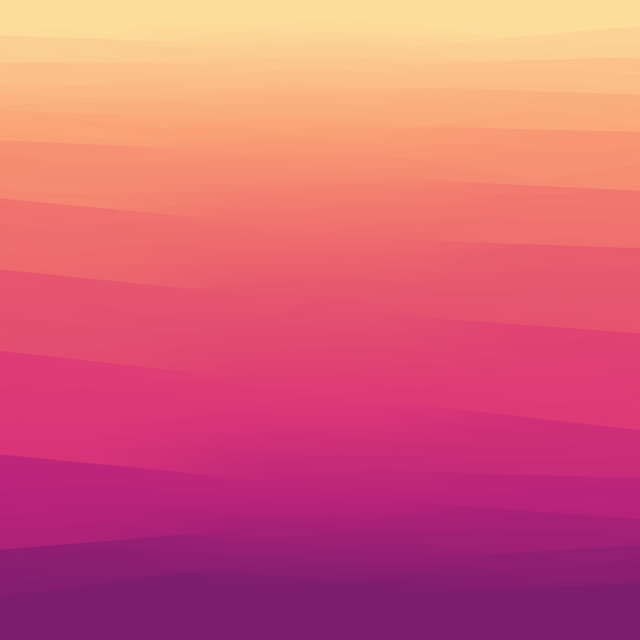
Reproduce this background procedurally as a three.js fragment shader.

```glsl
varying vec2 vUv;

const float EDGE_SOFTNESS = 0.0011;
const float BEND_REACH = 0.35;

vec2 hashGradient(vec2 cell) {
  float angle = 6.2832 * fract(sin(dot(cell, vec2(127.1, 311.7))) * 43758.5);
  return vec2(cos(angle), sin(angle));
}

float gradientNoise(vec2 p) {
  vec2 cell = floor(p);
  vec2 f = p - cell;
  vec2 u = f * f * f * (f * (f * 6.0 - 15.0) + 10.0);
  vec2 right = vec2(1.0, 0.0);
  vec2 up = vec2(0.0, 1.0);
  float low = mix(dot(hashGradient(cell), f),
                  dot(hashGradient(cell + right), f - right), u.x);
  float high = mix(dot(hashGradient(cell + up), f - up),
                   dot(hashGradient(cell + 1.0), f - 1.0), u.x);
  return mix(low, high, u.y);
}

// Adds four steps, each as tall as half the gap between its neighbours.
float fourSteps(float depth, vec4 edges, vec4 bends, float bend,
                float previous, float next) {
  vec4 rise = 0.5 * (vec4(edges.yzw, next) - vec4(previous, edges.xyz));
  vec4 curved = edges + bends * bend;
  return dot(rise, smoothstep(curved - EDGE_SOFTNESS,
                              curved + EDGE_SOFTNESS, vec4(depth)));
}

// Twelve bent layers, from the top down.
float layers(float depth, float bend, vec4 topEdges, vec4 topBends,
             vec4 midEdges, vec4 midBends, vec4 lowEdges, vec4 lowBends) {
  return 0.5 * topEdges.x
    + fourSteps(depth, topEdges, topBends, bend, 0.0, midEdges.x)
    + fourSteps(depth, midEdges, midBends, bend, topEdges.w, lowEdges.x)
    + fourSteps(depth, lowEdges, lowBends, bend, midEdges.w, 1.0);
}

// Repeating thin strata, warped by stretched noise.
float strata(vec2 p, float count, float warp) {
  float noise = gradientNoise(p * vec2(3.0, 11.0) + count);
  float f = fract(p.y * count + warp * noise);
  return (smoothstep(0.88, 1.0, f) - f + 0.44) / count;
}

vec3 blendStop(vec3 base, vec3 next, float start, float end, float t) {
  return mix(base, next, clamp((t - start) / (end - start), 0.0, 1.0));
}

vec3 sunsetRamp(float t) {
  vec3 cream = vec3(0.988, 0.871, 0.608);
  vec3 apricot = vec3(0.980, 0.640, 0.465);
  vec3 coral = vec3(0.945, 0.465, 0.430);
  vec3 rose = vec3(0.902, 0.335, 0.431);
  vec3 pink = vec3(0.863, 0.212, 0.467);
  vec3 magenta = vec3(0.725, 0.137, 0.478);
  vec3 plum = vec3(0.494, 0.112, 0.435);
  vec3 color = blendStop(cream, apricot, 0.03, 0.20, t);
  color = blendStop(color, coral, 0.20, 0.33, t);
  color = blendStop(color, rose, 0.33, 0.46, t);
  color = blendStop(color, pink, 0.46, 0.64, t);
  color = blendStop(color, magenta, 0.64, 0.78, t);
  return blendStop(color, plum, 0.78, 0.92, t);
}

void main() {
  vec2 p = vec2(vUv.x, 1.0 - vUv.y);
  float wobble = 0.15 * gradientNoise(p * vec2(5.0, 4.0));

  // Layers reaching in from each side
  float leftBend = p.x / BEND_REACH + wobble * p.x;
  float leftLayers = layers(p.y, leftBend,
    vec4(0.055, 0.098, 0.132, 0.148), vec4(0.013, 0.001, 0.003, 0.012),
    vec4(0.172, 0.219, 0.310, 0.421), vec4(0.013, 0.016, 0.034, 0.036),
    vec4(0.548, 0.710, 0.859, 0.932), vec4(0.039, 0.034, -0.029, -0.044));

  float rightBend = (1.0 - p.x) / BEND_REACH + wobble * (1.0 - p.x);
  float rightLayers = layers(p.y, rightBend,
    vec4(0.040, 0.089, 0.148, 0.206), vec4(0.032, 0.010, -0.012, -0.008),
    vec4(0.298, 0.388, 0.521, 0.672), vec4(-0.017, -0.013, -0.026, -0.040),
    vec4(0.747, 0.811, 0.852, 0.911), vec4(-0.010, -0.026, 0.021, 0.016));

  // Both sides melt into a smooth centre
  float leftStrength = 0.65 * (1.0 - smoothstep(0.08, 0.44, p.x));
  float rightStrength = 0.65 * smoothstep(0.54, 0.90, p.x);
  float tone = mix(p.y, leftLayers, leftStrength);
  tone = mix(tone, rightLayers, rightStrength);

  // Faint strata over everything
  tone += 0.30 * strata(p, 31.0, 1.6) + 0.25 * strata(p, 47.0, 2.2);

  gl_FragColor = vec4(sunsetRamp(tone), 1.0);
}
```
